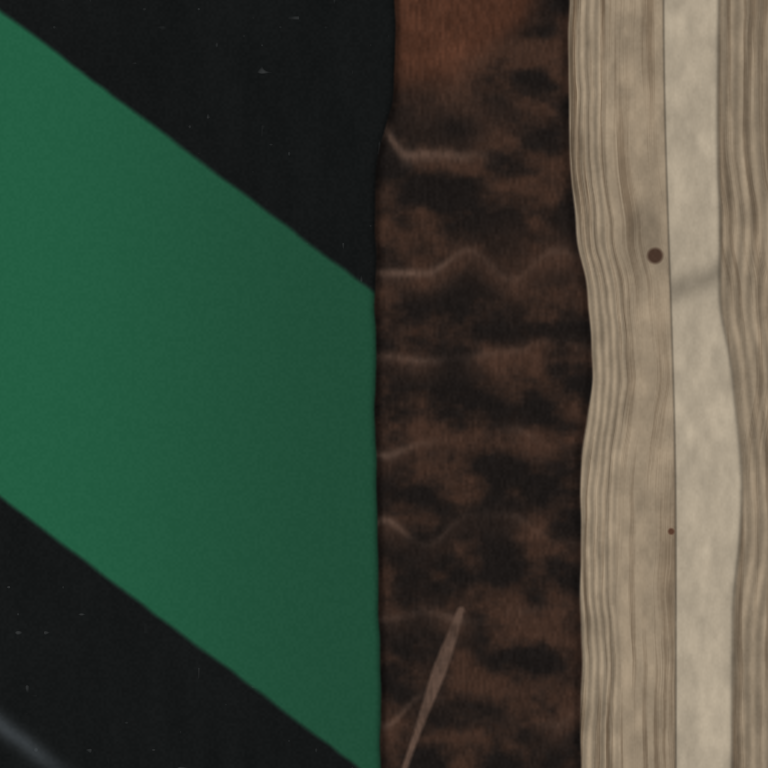
Write a WebGL 2 fragment shader that draws this texture.

```glsl
#version 300 es
precision highp float;
uniform vec2 u_resolution;
out vec4 fragColor;

// Palette
const vec3 BLACK_PAINT = vec3(0.083, 0.090, 0.090);
const vec3 GREEN_LEFT = vec3(0.140, 0.365, 0.258);
const vec3 GREEN_RIGHT = vec3(0.128, 0.295, 0.215);
const vec3 BARK_DARK = vec3(0.110, 0.095, 0.088);
const vec3 BARK_BROWN = vec3(0.245, 0.175, 0.140);
const vec3 BARK_RUST = vec3(0.305, 0.195, 0.145);
const vec3 BARK_PALE = vec3(0.390, 0.310, 0.265);
const vec3 WOOD_TAN = vec3(0.570, 0.510, 0.430);
const vec3 WOOD_BROWN = vec3(0.410, 0.345, 0.275);
const vec3 WOOD_PALE = vec3(0.680, 0.630, 0.550);

// Layout
const float BAND_TOP = 0.987;
const float BAND_BOTTOM = 0.353;
const float BAND_SLOPE = 0.755;
const float BAND_SOFTNESS = 0.006;
const float STREAK_TOP = 0.655;
const float STREAK_STEP = 0.116;
const int STREAKS = 6;
const vec2 KNOT = vec2(0.853, 0.667);
const vec2 PIN_HOLE = vec2(0.874, 0.308);

float hash(vec2 p) {
  vec3 q = fract(vec3(p.xyx) * 0.1031);
  q += dot(q, q.yzx + 33.33);
  return fract((q.x + q.y) * q.z);
}

float noise(vec2 p) {
  vec2 i = floor(p), f = fract(p);
  f = f * f * (3.0 - 2.0 * f);
  return mix(mix(hash(i), hash(i + vec2(1, 0)), f.x),
             mix(hash(i + vec2(0, 1)), hash(i + vec2(1, 1)), f.x), f.y);
}

float fbm(vec2 p) {
  float sum = 0.0, amp = 0.53;
  for (int i = 0; i < 4; i++) {
    sum += amp * noise(p);
    p = p * 2.03 + 17.7;
    amp *= 0.5;
  }
  return sum;
}

float bell(float d, float width) { d /= width; return exp(-d * d); }
float spot(vec2 d, vec2 size) { d /= size; return exp(-dot(d, d)); }
float above(float d, float soft) { return smoothstep(-soft, soft, d); }

float segment(vec2 p, vec2 a, vec2 b) {
  vec2 ab = b - a;
  return length(p - a - ab * clamp(dot(p - a, ab) / dot(ab, ab), 0.0, 1.0));
}

// Wavering vertical borders, as x for a given height
float labelEdge(float y) {
  return mix(0.496, 0.489, smoothstep(0.0, 0.5, y)) + 0.025 * smoothstep(0.76, 0.90, y)
       + 0.003 * (noise(vec2(y * 30.0, 4.0)) - 0.5);
}
float barkEdge(float y) {
  return mix(0.756, 0.741, smoothstep(0.60, 0.82, y)) + 0.016 * bell(y - 0.54, 0.10)
       + 0.004 * (noise(vec2(y * 22.0, 9.0)) - 0.5);
}
float seam(float y) { return mix(0.880, 0.864, smoothstep(0.3, 1.0, y)); }
float stripEdge(float y) {
  return mix(0.952, 0.936, smoothstep(0.50, 0.62, y)) + 0.014 * bell(y - 0.37, 0.12)
       + 0.004 * (noise(vec2(y * 14.0, 2.0)) - 0.5);
}

vec3 paintedLabel(vec2 p) {
  float slant = p.y + BAND_SLOPE * p.x + 0.003 * (noise(p * 40.0) - 0.5);
  float band = above(BAND_TOP - slant, BAND_SOFTNESS) * above(slant - BAND_BOTTOM, BAND_SOFTNESS);
  vec3 green = mix(GREEN_LEFT, GREEN_RIGHT, smoothstep(0.0, 0.49, p.x));
  vec3 black = BLACK_PAINT + 0.02 * (fbm(p * vec2(40.0, 12.0)) - 0.5);
  black += vec3(0.13, 0.14, 0.15) * bell(slant - 0.057, 0.016) * above(0.08 - p.x, 0.06);
  black += 0.12 * smoothstep(0.93, 1.0, noise(p * 85.0)) * noise(p * 9.0);
  return mix(black, green, band);
}

vec3 bark(vec2 p) {
  float rough = fbm(p * vec2(20.0, 28.0));
  vec3 col = mix(BARK_DARK, BARK_BROWN, smoothstep(0.38, 0.85, rough + 0.10 * above(p.x - 0.62, 0.1)));
  col = mix(col, BARK_BROWN, 0.55 * spot(p - vec2(0.69, 0.66), vec2(0.07, 0.05)));
  // Rusty patch, hollow and pale rim at the top
  float rust = above(p.y - 0.89 - 0.9 * max(p.x - 0.59, 0.0) - 0.04 * (rough - 0.5), 0.035);
  col = mix(col, BARK_RUST * (0.75 + 0.5 * rough), rust * above(0.70 - p.x, 0.03));
  float rimY = 0.795 + 0.035 * bell(p.x - 0.50, 0.018) + 0.02 * (rough - 0.5);
  col = mix(col, BARK_PALE, 0.7 * bell(p.y - rimY, 0.010) * above(0.62 - p.x, 0.04));
  col = mix(col, BARK_BROWN * 1.15, 0.6 * spot(p - vec2(0.60, 0.84), vec2(0.075, 0.04)));
  col = mix(col, BARK_DARK, 0.9 * spot(p - vec2(0.592, 0.833), vec2(0.042, 0.023)));
  // Ragged cross streaks, brightest beside the label
  for (int i = 0; i < STREAKS; i++) {
    float id = float(i);
    float d = p.y - STREAK_TOP + id * STREAK_STEP + 0.045 * (noise(vec2(p.x * 18.0, id * 7.0)) - 0.5);
    float glow = noise(vec2(p.x * 22.0, id * 5.0 + 3.0));
    col = mix(col, BARK_BROWN * 1.15, 0.75 * bell(d + 0.010, 0.020) * glow);
    col = mix(col, BARK_PALE, bell(d, 0.006) * glow * mix(0.9, 0.3, smoothstep(0.51, 0.62, p.x)));
  }
  // Fallen splinter
  float splinter = segment(p, vec2(0.527, 0.0), vec2(0.600, 0.205));
  float thickness = mix(0.004, 0.009, bell(p.y - 0.13, 0.06));
  col = mix(col, BARK_PALE * (0.7 + 0.5 * rough), 0.8 * above(thickness - splinter, 0.003));
  return col * (0.9 + 0.2 * noise(p * vec2(260.0, 110.0)));
}

vec3 wood(vec2 p) {
  float left = barkEdge(p.y), mid = seam(p.y), right = stripEdge(p.y);
  float depth = p.x - left + 0.012 * (fbm(p * vec2(12.0, 7.0)) - 0.5);
  float grain = fbm(vec2(depth * 130.0, p.y * 4.0));
  float fibre = fbm(p * vec2(60.0, 32.0));
  vec3 col = mix(WOOD_BROWN, WOOD_TAN * 1.08, smoothstep(0.15, 0.62, grain));
  col = mix(col, WOOD_TAN, 0.45 * above(depth - 0.055, 0.02));
  col *= 0.86 + 0.28 * fibre;
  // Outer growth rings
  float rings = 0.5 + 0.5 * cos(depth * 620.0 + 4.0 * noise(p * vec2(20.0, 6.0)));
  col *= 1.0 - 0.17 * rings * above(0.048 - depth, 0.012);
  // Pale strip and the brown folds beside it
  float strip = above(p.x - mid, 0.002) * above(right - p.x, 0.003);
  vec3 pale = WOOD_PALE * (0.89 + 0.22 * fibre);
  pale *= 1.0 - 0.22 * bell(p.y - 0.63 - 0.4 * (p.x - 0.90), 0.018);
  col = mix(col, pale, 0.94 * strip);
  float fold = p.x - right;
  float folds = 0.5 + 0.5 * cos(fold * 430.0 + 5.0 * noise(p * vec2(12.0, 7.0)));
  col *= 1.0 - 0.15 * folds * above(fold, 0.004);
  col *= 1.0 - 0.24 * bell(fold, 0.0035) - 0.25 * bell(p.x - mid, 0.0018);
  // Knot and pin hole
  col *= 1.0 - 0.13 * spot(p - KNOT - vec2(-0.015, 0.03), vec2(0.035, 0.055));
  col = mix(col, BARK_BROWN, 0.9 * above(0.010 - length(p - KNOT), 0.003));
  return mix(col, BARK_RUST, 0.85 * above(0.004 - length(p - PIN_HOLE), 0.002));
}

void main() {
  vec2 p = gl_FragCoord.xy / u_resolution;
  float soft = max(0.0022, 1.0 / u_resolution.x);
  float pastLabel = p.x - labelEdge(p.y), pastBark = p.x - barkEdge(p.y);
  vec3 col = mix(paintedLabel(p), bark(p), above(pastLabel, soft));
  col *= 1.0 - 0.40 * bell(pastLabel - 0.002, 0.006);
  col = mix(col, wood(p), above(pastBark, soft));
  col *= 1.0 - 0.25 * bell(pastBark + 0.004, 0.006);
  col += 0.016 * (noise(p * 300.0) - 0.5);
  fragColor = vec4(col, 1.0);
}
```
